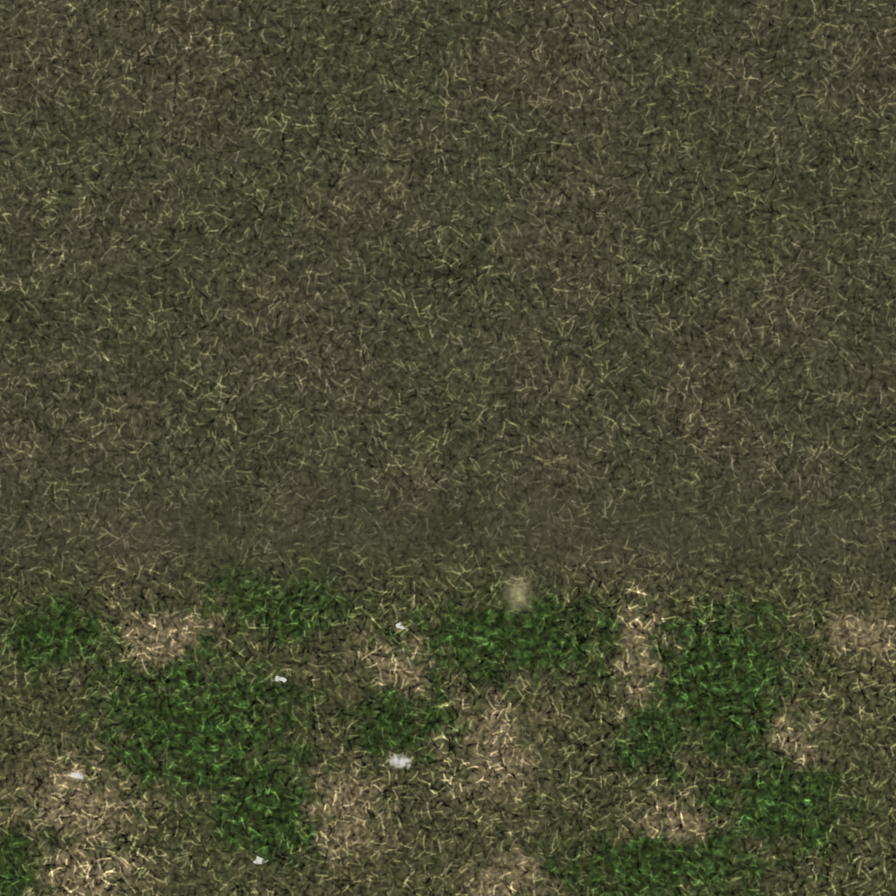
Write a Shadertoy shader that draws this texture.

```glsl
// Worn turf seen from above: dull dry grass over the upper two thirds, then
// clover and bare straw patches along the lower edge. Short random blades,
// round leaves and gradient noise are layered over soft, warped patches.

const float TURF_EDGE = 0.355;      // height where clover gives way to dry turf
const float BLADE_WIDTH = 0.0011;
const float BLADE_CONTRAST = 0.46;
const float GRAIN_CONTRAST = 0.30;
const float LOWER_BOOST = 0.35;     // extra detail contrast near the clover
const float LEAF_CELLS = 95.0;
const float PATCH_WARP = 0.035;
const vec3 DRY_TURF = vec3(0.292, 0.278, 0.207);
const vec3 MOSS_TURF = vec3(0.260, 0.268, 0.185);
const vec3 LOWER_TURF = vec3(0.290, 0.285, 0.190);
const vec3 CLOVER_SHADE = vec3(0.140, 0.195, 0.090);
const vec3 CLOVER_LEAF = vec3(0.245, 0.375, 0.170);
const vec3 STRAW = vec3(0.510, 0.455, 0.345);
const vec3 PALE_STRAW = vec3(0.66, 0.63, 0.48);
const vec3 CHALK = vec3(0.88, 0.88, 0.86);

// Patches: centre xy, radii zw
const vec4 CLOVER[11] = vec4[11](
    vec4(0.32, 0.335, 0.09, 0.045), vec4(0.22, 0.19, 0.12, 0.08),
    vec4(0.30, 0.10, 0.06, 0.06), vec4(0.57, 0.29, 0.12, 0.05),
    vec4(0.81, 0.24, 0.085, 0.085), vec4(0.45, 0.19, 0.06, 0.035),
    vec4(0.06, 0.29, 0.06, 0.04), vec4(0.74, 0.03, 0.12, 0.04),
    vec4(0.87, 0.10, 0.08, 0.05), vec4(0.01, 0.03, 0.04, 0.04),
    vec4(0.73, 0.18, 0.04, 0.04));
const vec4 BARE[11] = vec4[11](
    vec4(0.715, 0.27, 0.026, 0.07), vec4(0.55, 0.165, 0.06, 0.06),
    vec4(0.89, 0.19, 0.03, 0.04), vec4(0.565, 0.02, 0.045, 0.035),
    vec4(0.385, 0.095, 0.05, 0.055), vec4(0.09, 0.11, 0.075, 0.055),
    vec4(0.10, 0.02, 0.07, 0.04), vec4(0.18, 0.29, 0.06, 0.035),
    vec4(0.45, 0.26, 0.05, 0.035), vec4(0.96, 0.30, 0.045, 0.03),
    vec4(0.755, 0.08, 0.05, 0.025));
// Pale stones: centre xy, radius z
const vec3 STONES[5] = vec3[5](
    vec3(0.447, 0.150, 0.014), vec3(0.085, 0.134, 0.009),
    vec3(0.312, 0.242, 0.006), vec3(0.290, 0.040, 0.007),
    vec3(0.445, 0.300, 0.006));

vec4 hash4(vec2 cell, float seed) {
    uvec4 v = uvec4(uvec2(ivec2(cell) + 4096), uint(seed), 7u);
    v = v * 1664525u + 1013904223u;
    for (int i = 0; i < 2; i++) {
        v += v.yzxy * v.wxyz;
        v ^= v >> 16u;
    }
    return vec4(v & 65535u) / 65535.0;
}

float gradientNoise(vec2 p) {
    vec2 cell = floor(p), f = p - cell;
    vec2 u = f * f * f * (f * (f * 6.0 - 15.0) + 10.0);
    vec4 corner;
    for (int i = 0; i < 4; i++) {
        vec2 o = vec2(i & 1, i >> 1);
        float a = 6.2832 * hash4(cell + o, 3.0).x;
        corner[i] = dot(vec2(cos(a), sin(a)), f - o);
    }
    return mix(mix(corner.x, corner.y, u.x), mix(corner.z, corner.w, u.x), u.y);
}

float fbm(vec2 p) {
    float sum = 0.0, amp = 0.6;
    for (int i = 0; i < 4; i++) {
        sum += amp * gradientNoise(p);
        p = mat2(1.6, 1.2, -1.2, 1.6) * p + 5.3;
        amp *= 0.55;
    }
    return sum;
}

// Soft elliptical weight: 1 at the centre, falling smoothly outward
float patchWeight(vec2 p, vec4 shape) {
    vec2 q = (p - shape.xy) / shape.zw;
    return exp(-0.8 * dot(q, q));
}

// Signed light and dark of one layer of short blades
float bladeLayer(vec2 p, float cells, float seed, float pixel) {
    vec2 g = p * cells, home = floor(g);
    float width = BLADE_WIDTH * cells, aa = pixel * cells, tone = 0.0;
    for (int i = 0; i < 9; i++) {
        vec2 cell = home + vec2(i % 3 - 1, i / 3 - 1);
        vec4 r = hash4(cell, seed);
        float a = 6.2832 * r.z, c = cos(a), s = sin(a);
        vec2 q = mat2(c, -s, s, c) * (g - cell - r.xy);
        q.y += (r.x - 0.5) * 0.8 * q.x * q.x;
        float d = length(vec2(max(abs(q.x) - mix(0.15, 0.55, r.y), 0.0), q.y));
        float cover = 1.0 - smoothstep(max(width - aa, 0.0), width + aa, d);
        tone += cover * (1.5 * r.w * r.w - 0.45);
    }
    return tone;
}

// Brightness of the topmost round leaf, 0 in the gaps
float leaves(vec2 p) {
    vec2 g = p * LEAF_CELLS, home = floor(g);
    float lit = 0.0;
    for (int i = 0; i < 9; i++) {
        vec2 cell = home + vec2(i % 3 - 1, i / 3 - 1);
        vec4 r = hash4(cell, 91.0);
        float d = length(g - cell - r.xy);
        lit = max(lit, (1.0 - smoothstep(0.15, 0.7, d)) * mix(0.1, 1.0, r.z));
    }
    return lit;
}

void mainImage(out vec4 fragColor, in vec2 fragCoord) {
    vec2 p = fragCoord / iResolution.xy;
    float pixel = 1.0 / iResolution.y;

    // Patch masks with ragged edges
    vec2 w = p + PATCH_WARP * vec2(fbm(p * 14.0), fbm(p * 14.0 + 31.0));
    float rag = fbm(p * 42.0 + 9.0);
    float lower = 1.0 - smoothstep(-0.05, 0.05, w.y - TURF_EDGE + 0.03 * rag);
    float clover = 0.0, bare = 0.0;
    for (int i = 0; i < 11; i++) {
        clover = max(clover, patchWeight(w, CLOVER[i]));
        bare = max(bare, patchWeight(w, BARE[i]));
    }
    clover = lower * smoothstep(0.1, 0.9, clover + 0.8 * rag);
    bare = lower * smoothstep(0.2, 1.0, bare - 0.7 * rag);

    // Fine blades and grain, calmer in the band above the clover
    float tone = 0.0;
    for (int i = 0; i < 5; i++)
        tone += bladeLayer(p, 50.0 + 16.0 * float(i), 11.0 + float(i), pixel);
    float grain = gradientNoise(p * 110.0) + gradientNoise(p * 210.0 + 17.0);
    float calm = 1.0 - 0.35 * exp(-pow((p.y - 0.41) / 0.05, 2.0));
    float clump = 1.0 + 0.7 * fbm(p * 11.0 + 4.0);
    float detail = calm * (BLADE_CONTRAST * tone * clump + GRAIN_CONTRAST * grain);

    // Ground colours
    float mottle = fbm(p * 7.0 + 2.0);
    vec3 col = mix(DRY_TURF, MOSS_TURF, smoothstep(-0.3, 0.4, mottle));
    col *= 1.0 + 0.2 * fbm(p * 18.0 + 20.0);
    col = mix(col, LOWER_TURF, 0.7 * lower);
    col = mix(col, STRAW, 0.7 * bare);
    vec3 leafy = mix(CLOVER_SHADE, CLOVER_LEAF, leaves(p));
    col = mix(col, leafy, 0.8 * clover * (1.0 - 0.7 * bare));
    col *= max(1.0 + detail * (1.0 + LOWER_BOOST * lower), 0.3);
    col += vec3(0.036, 0.031, 0.023) * max(tone, 0.0) * (1.0 - clover);

    // Pale tuft and scattered stones
    float tuft = patchWeight(p + 0.25 * (w - p), vec4(0.58, 0.338, 0.011, 0.016));
    col = mix(col, PALE_STRAW * (1.0 + 0.2 * grain), 0.8 * tuft);
    for (int i = 0; i < 5; i++) {
        vec2 q = p - STONES[i].xy;
        float d = length(q * vec2(0.8, 1.4)) + 0.006 * grain;
        float stone = 1.0 - smoothstep(0.2, 1.0, d / STONES[i].z);
        col = mix(col, CHALK, 0.9 * stone);
    }
    fragColor = vec4(clamp(col, 0.0, 1.0), 1.0);
}
```
